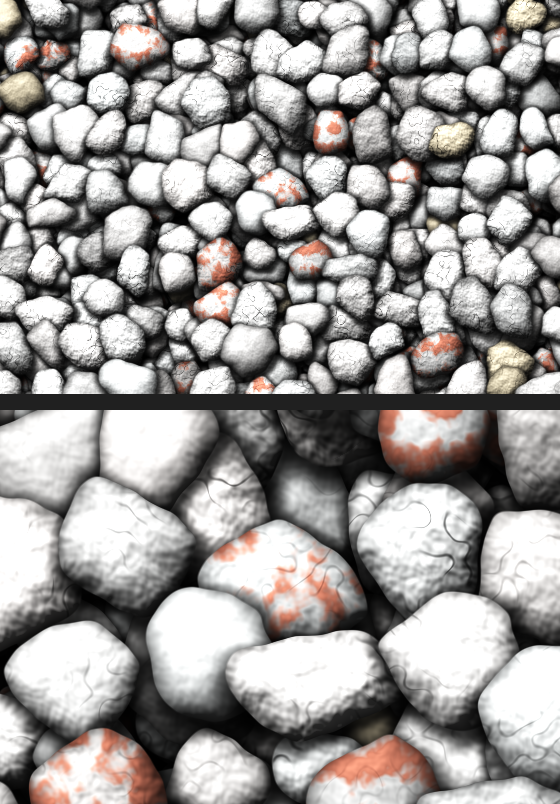
Top: the whole. Bottom: its middle third, enlarged.
This texture is drawn by a Shadertoy shader. Its source:

```glsl
const float TAU = 6.2832;
const int LAYERS = 5;
const int FACETS = 7;
const vec3 LIGHT = vec3(-0.27, 0.58, 0.77);
const vec3 GAP_COLOR = vec3(0.045, 0.043, 0.045);
const vec3 RUST_COLOR = vec3(0.72, 0.33, 0.22);
const vec3 SAND_COLOR = vec3(0.93, 0.88, 0.76);

vec4 hash4(vec2 p) {
    vec4 q = fract(p.xyxy * vec4(0.1031, 0.1030, 0.0973, 0.1099));
    q += dot(q, q.wzxy + 33.33);
    return fract((q.xxyz + q.yzzw) * q.zywx);
}

float cornerSlope(vec2 corner, vec2 offset) {
    float angle = TAU * hash4(corner).x;
    return dot(vec2(cos(angle), sin(angle)), offset);
}

float gradientNoise(vec2 p) {
    vec2 i = floor(p), f = fract(p);
    vec2 u = f * f * f * (f * (f * 6.0 - 15.0) + 10.0);
    vec2 e = vec2(1.0, 0.0);
    float low = mix(cornerSlope(i, f), cornerSlope(i + e, f - e), u.x);
    float high = mix(cornerSlope(i + e.yx, f - e.yx), cornerSlope(i + e.xx, f - e.xx), u.x);
    return mix(low, high, u.y);
}

float relief(vec2 p) {
    float sum = 0.0, amp = 0.5;
    for (int i = 0; i < 4; i++) {
        sum += amp * gradientNoise(p);
        p = p * 2.03 + 17.0;
        amp *= 0.62;
    }
    return sum;
}

// Rounded convex pebble: xy is the outward slope, z is negative inside
vec3 pebble(vec2 q, vec2 radii, float turn, float sharpness, vec2 seed) {
    float total = 0.0;
    vec2 slope = vec2(0.0);
    for (int k = 0; k < FACETS; k++) {
        vec4 rnd = hash4(seed + float(k) * 7.31);
        float angle = TAU * (float(k) + 0.7 * rnd.x) / float(FACETS);
        float reach = length(radii * vec2(cos(angle), sin(angle))) * mix(0.84, 1.12, rnd.y);
        vec2 dir = vec2(cos(angle + turn), sin(angle + turn));
        float weight = exp(sharpness * dot(q, dir) / reach);
        total += weight;
        slope += weight * dir;
    }
    return vec3(slope / total, log(total) / sharpness - 1.0);
}

// Lit, weathered surface of one stone
vec3 stoneColor(vec2 p, vec3 shape, vec4 rnd, float depthTone) {
    float rim = clamp(shape.z + 1.0, 0.0, 1.0);
    vec3 normal = normalize(vec3(shape.xy * rim * rim * 1.35, 0.85));
    vec2 q = p * 22.0 + rnd.xy * 90.0;
    float grain = relief(q);
    float bump = grain - relief(q + LIGHT.xy * 0.16);
    float roughness = mix(0.35, 1.5, rnd.z);

    float diffuse = max(dot(normal, LIGHT) + bump * roughness, 0.0);
    float albedo = mix(0.68, 1.12, sqrt(rnd.w)) + 0.3 * grain;
    float tone = albedo * (0.17 + 1.03 * diffuse) * (1.0 - 0.45 * pow(rim, 7.0));

    // Cracks and pits gather in patches
    float patches = smoothstep(-0.05, 0.3, gradientNoise(q * 0.8 + 41.0));
    float crack = smoothstep(0.09, 0.0, abs(gradientNoise(q * 2.1 + 9.0)));
    tone *= 1.0 - 0.5 * crack * patches * rnd.z;

    // Mostly neutral greys, with rare rust stains and sandy stones
    vec3 tint = mix(vec3(1.01, 0.995, 0.985), vec3(0.985, 1.0, 1.0), rnd.x);
    float stain = smoothstep(0.0, 0.25, grain + 0.08) * step(0.93, rnd.y);
    tint = mix(tint, RUST_COLOR, 0.75 * stain);
    tint = mix(tint, SAND_COLOR, step(rnd.y, 0.035));
    return tint * tone * depthTone;
}

// Paints one scattered layer, with contact shadows, over the colour below
vec3 paintLayer(vec3 color, vec2 p, float cellSize, float share, float depthTone, float id) {
    vec2 g = p / cellSize + id * 19.7;
    for (int dy = 1; dy >= -1; dy--) {
        float row = floor(g.y) + float(dy);
        float shift = hash4(vec2(row, id * 5.0 + 3.0)).x;
        for (int dx = -1; dx <= 1; dx++) {
            vec2 cell = vec2(floor(g.x - shift) + float(dx), row);
            vec2 seed = cell + id * 37.0;
            vec4 place = hash4(seed + 11.5);
            vec4 look = hash4(seed + 53.2);
            vec2 q = g - cell - vec2(0.5 + shift, 0.5) - (place.xy - 0.5) * 0.54;
            if (place.z > share || length(q) > 1.22) continue;

            float size = mix(0.42, 0.62, look.x);
            float stretch = sqrt(mix(1.0, 1.75, look.y));
            vec2 radii = size * vec2(stretch, 1.0 / stretch);
            vec3 shape = pebble(q, radii, TAU * place.w, mix(6.5, 13.0, look.z), seed);

            float shadow = shape.z - dot(shape.xy, vec2(0.06, -0.12));
            color *= mix(0.2, 1.0, smoothstep(-0.08, 0.33, shadow));
            float edge = 1.0 / (iResolution.y * cellSize * size);
            if (shape.z < edge) {
                vec3 stone = stoneColor(p, shape, hash4(seed + 87.9), depthTone);
                color = mix(color, stone, smoothstep(edge, -edge, shape.z));
            }
        }
    }
    return color;
}

void mainImage(out vec4 fragColor, in vec2 fragCoord) {
    vec2 p = fragCoord / iResolution.y;
    vec2 wobble = vec2(gradientNoise(p * 38.0), gradientNoise(p * 38.0 + 70.0));
    p += 0.004 * wobble;

    vec3 color = GAP_COLOR;
    for (int i = 0; i < LAYERS; i++) {
        float level = float(i) / float(LAYERS - 1);
        color = paintLayer(color, p, mix(0.07, 0.108, level), mix(0.92, 0.78, level),
                           mix(0.72, 1.06, level), float(i) + 1.0);
    }

    // Firm contrast with soft highlights
    color = clamp(color, 0.0, 1.0);
    color = mix(color, smoothstep(0.0, 1.0, color), 0.4);
    fragColor = vec4(color, 1.0);
}
```
